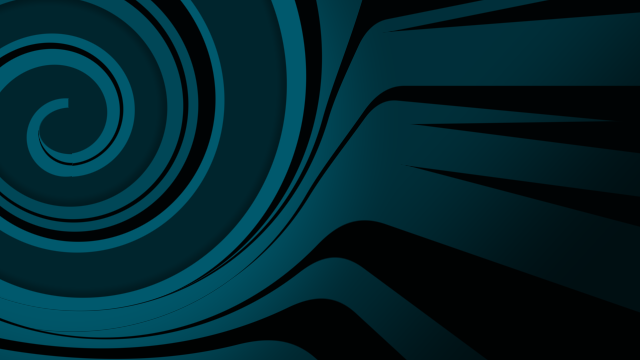
Reproduce this background procedurally as a WebGL 2 fragment shader.

```glsl
#version 300 es
precision highp float;
// Teal spiral on the left unrolling into tapering ribbons over black.

#define SPAN 432.0               // canvas height in design units
#define CENTER vec2(87.0, 143.0) // spiral center, y pointing down
#define BRIGHT 0.35
#define MIDTONE 0.28
#define FILL 0.145
#define INK 0.012
#define TINT vec3(0.0, 1.0, 1.22)

uniform vec2 u_resolution;
out vec4 outColor;

float softness;

// Coverage of the side where d is positive
float cover(float d) { return smoothstep(-softness, softness, d); }

// Radius of a spiral edge; u counts quarter turns from straight down
float radius(vec3 c, float u) { return c.x + u * (c.y + u * c.z); }

// Extra outward bend of an edge past the turn u0
float flare(float u, float u0, float amount) {
    float t = max(u - u0, 0.0);
    return amount * t * t;
}

float smoothMin(float a, float b, float k) {
    float h = max(k - abs(a - b), 0.0) / k;
    return min(a, b) - h * h * k * 0.25;
}

// Signed distance below a line through q with the given slope
float below(vec2 p, vec2 q, float slope) {
    return (p.y - q.y - slope * (p.x - q.x)) / sqrt(1.0 + slope * slope);
}

// Black spike opening to the right from its tip
float wedge(vec2 p, vec2 tip, float upper, float lower) {
    return cover(min(below(p, tip, upper), -below(p, tip, lower)));
}

// Ribbon tone: bright near the spiral, fading to the lower right
float ribbonTone(vec2 p, float r) {
    float tone = mix(0.34, 0.185, smoothstep(225.0, 400.0, r));
    float fade = smoothstep(450.0, 820.0, p.x + 0.9 * (p.y - 200.0));
    return tone * (1.0 - 0.68 * fade);
}

// Concentric bands of the spiral, painted from the inside out
float spiralTone(float r, float u) {
    vec3 edges[12] = vec3[12](
        vec3(41, -10.5, 10.5), vec3(53, -8, 11), vec3(56, -8, 12), vec3(69, -5.5, 10.5),
        vec3(105, -4, 12), vec3(120, 0.3, 11.7), vec3(124, 1.8, 12.2), vec3(135, 3.8, 11.2),
        vec3(147, 10, 13), vec3(160, 8, 13), vec3(214, 18, 22), vec3(232, 13, 31));
    float tones[13] = float[13](FILL, BRIGHT, INK, BRIGHT, FILL, MIDTONE, INK,
        MIDTONE, INK, BRIGHT, FILL, BRIGHT, INK);
    float tone = FILL;
    for (int i = 0; i < 12; i++) {
        if (i < 4 && u < 0.0) continue;
        float d = r - radius(edges[i], u);
        // Soft shadow where a fill meets the next band
        if (i == 4 || i == 10) tone *= mix(0.72, 1.0, smoothstep(0.0, 14.0, -d));
        tone = mix(tone, tones[i + 1], cover(d));
    }
    return tone;
}

// Crescent that starts the spiral, with a thin dark slit
float hookTone(vec2 p, float tone) {
    float disc = 47.0 - length(p - vec2(79, 165));
    float hollow = (length((p - vec2(85, 157)) / vec2(38, 28)) - 1.0) * 30.0;
    float end = (p.y < CENTER.y ? 82.0 : CENTER.x) - p.x;
    tone = mix(tone, BRIGHT, cover(min(min(disc, hollow), end)));
    float slit = 1.5 * smoothstep(155.0, 195.0, p.y) - abs(length(p - vec2(86, 157)) - 40.0);
    return mix(tone, INK, cover(min(min(slit, end), p.y - 157.0)));
}

void main() {
    vec2 p = gl_FragCoord.xy / u_resolution.y * SPAN;
    p.y = SPAN - p.y;
    softness = 0.8 * SPAN / u_resolution.y;
    vec2 d = p - CENTER;
    float r = length(d);
    float u = atan(d.x, d.y) / 1.5707963;
    if (u < -1.0) u += 4.0;

    float tone = hookTone(p, spiralTone(r, u));
    float ribbon = ribbonTone(p, r);

    // Upper ribbons peeling away from the spiral
    tone = mix(tone, ribbon, cover(r - radius(vec3(230, 16, 45), u)));
    tone = mix(tone, INK, cover(r - radius(vec3(230, 10, 60), u) - flare(u, 1.0, 650.0)));
    float rim = r - radius(vec3(230, 12, 65), u) - flare(u, 1.0, 900.0);
    tone = mix(tone, ribbon, cover(smoothMin(rim, below(p, vec2(470, 22), -0.2), 25.0)));
    rim = r - radius(vec3(255, 0, 62), u) - flare(u, 0.8, 650.0);
    tone = mix(tone, INK, cover(smoothMin(rim, p.y - 103.0, 30.0)));
    rim -= 14.0 * max(u - 0.5, 0.0);
    tone = mix(tone, ribbon, cover(smoothMin(rim, below(p, vec2(480, 121), 0.094), 25.0)));

    // Spikes between the ribbons
    tone = mix(tone, INK, wedge(p, vec2(468, 38), -0.2, -0.077));
    tone = mix(tone, INK, wedge(p, vec2(495, 149), -0.015, 0.128));
    tone = mix(tone, INK, wedge(p, vec2(490, 199), 0.133, 0.263));

    // Lower humps, alternating black and teal
    vec3 arcs[4] = vec3[4](vec3(260, 45, 80), vec3(262, 45, 100), vec3(274, 25, 190), vec3(286, 30, 230));
    vec3 slopes[4] = vec3[4](vec3(480, 275, 0.347), vec3(450, 332, 0.74), vec3(450, 397, 0.92), vec3(370, 422, 0.9));
    for (int i = 0; i < 4; i++) {
        float hump = smoothMin(r - radius(arcs[i], u), below(p, slopes[i].xy, slopes[i].z), 50.0);
        tone = mix(tone, i % 2 == 0 ? INK * 0.6 : ribbon, cover(hump));
    }
    outColor = vec4(tone * TINT, 1.0);
}
```
